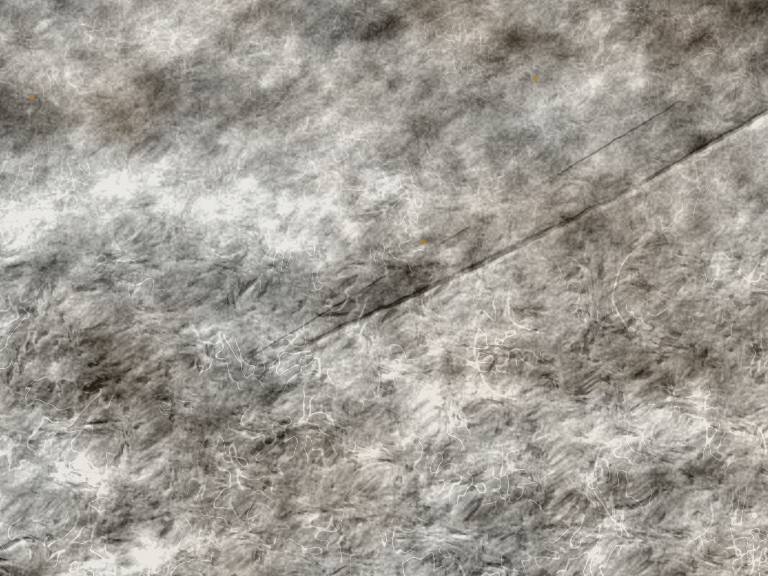
A WebGL 2 fragment shader for this texture:

```glsl
#version 300 es
precision highp float;

uniform vec2 u_resolution;
out vec4 fragColor;

#define BASE_TONE 0.635
#define LIGHT_STAIN 0.15
#define DARK_STAIN 0.16
#define MOTTLE 0.42
#define RELIEF 0.42
#define GRAIN 0.13
#define FLAKES 0.15
#define STAIN_TILT 0.12
#define CURLS 7

// Broad stains: centre xy, radii zw
const vec4 PALE[12] = vec4[12](
  vec4(0.10, 0.64, 0.32, 0.07), vec4(0.55, 0.66, 0.28, 0.07), vec4(0.62, 0.33, 0.08, 0.04),
  vec4(0.76, 0.27, 0.10, 0.03), vec4(0.84, 0.43, 0.09, 0.03), vec4(1.15, 0.24, 0.22, 0.06),
  vec4(0.14, 0.17, 0.09, 0.04), vec4(0.25, 0.03, 0.20, 0.03), vec4(1.05, 0.83, 0.09, 0.06),
  vec4(1.03, 0.70, 0.05, 0.05), vec4(0.55, 0.44, 0.06, 0.02), vec4(0.18, 0.93, 0.16, 0.06));
const vec4 DIM[12] = vec4[12](
  vec4(0.28, 0.80, 0.28, 0.04), vec4(0.68, 0.97, 0.11, 0.03), vec4(1.23, 0.93, 0.17, 0.07),
  vec4(0.74, 0.76, 0.10, 0.05), vec4(0.45, 0.18, 0.20, 0.08), vec4(1.10, 0.37, 0.28, 0.04),
  vec4(0.20, 0.36, 0.28, 0.05), vec4(1.00, 0.13, 0.28, 0.03), vec4(0.05, 0.03, 0.10, 0.03),
  vec4(0.38, 0.28, 0.14, 0.05), vec4(0.92, 0.92, 0.10, 0.04), vec4(0.03, 0.83, 0.10, 0.06));

float hash(vec2 p) {
  vec3 q = fract(vec3(p.xyx) * 0.1031);
  q += dot(q, q.yzx + 33.33);
  return fract((q.x + q.y) * q.z);
}

float noise(vec2 p) {
  vec2 i = floor(p), f = fract(p);
  f = f * f * (3.0 - 2.0 * f);
  vec2 e = vec2(0.0, 1.0);
  return mix(mix(hash(i), hash(i + e.yx), f.x),
             mix(hash(i + e.xy), hash(i + e.yy), f.x), f.y);
}

float fbm(vec2 p) {
  float sum = 0.0, amp = 0.533;
  for (int i = 0; i < 4; i++) {
    sum += amp * noise(p);
    p = mat2(1.6, 1.2, -1.2, 1.6) * p + 17.3;
    amp *= 0.5;
  }
  return sum;
}

float stain(vec2 p, vec4 s) {
  vec2 q = p - s.xy;
  q.y -= STAIN_TILT * q.x;
  q /= s.zw;
  return exp(-dot(q, q));
}

// Lumpy plaster height, with bumps slightly wider than tall
float plaster(vec2 p) {
  return fbm(p * vec2(52.0, 64.0) + 2.0 * noise(p * 21.0));
}

// Thin pale arcs scattered over the right-hand side
float curls(vec2 p) {
  float ink = 0.0;
  for (int i = 0; i < CURLS; i++) {
    vec2 id = vec2(float(i), 4.0);
    vec2 c = vec2(0.85 + 0.5 * hash(id), 0.65 * hash(id + 9.0));
    float r = mix(0.03, 0.10, hash(id + 21.0));
    vec2 q = p - c + 0.012 * (noise(p * 25.0) - 0.5);
    float a = 6.2832 * hash(id + 35.0);
    float arc = smoothstep(0.45, 0.75, dot(normalize(q + 1e-5), vec2(cos(a), sin(a))));
    ink += arc * (1.0 - smoothstep(0.0006, 0.0028, abs(length(q) - r)));
  }
  return min(ink, 1.0);
}

void main() {
  vec2 p = gl_FragCoord.xy / u_resolution.y;
  vec2 warp = vec2(fbm(p * 9.0), fbm(p * 9.0 + 40.0)) - 0.5;
  vec2 w = p + 0.12 * warp;

  // Large stains
  float pale = 0.0, dim = 0.0;
  for (int i = 0; i < 12; i++) {
    pale += stain(w, PALE[i]);
    dim += stain(w, DIM[i]);
  }
  float tone = BASE_TONE + LIGHT_STAIN * min(pale, 1.2) - DARK_STAIN * min(dim, 1.2);

  // Mottling and diagonal trowel streaks
  tone += MOTTLE * (fbm(p * vec2(6.0, 10.0)) - 0.5) + MOTTLE * (fbm(p * 28.0 + 7.0) - 0.5);
  vec2 diag = vec2(dot(p, vec2(0.88, 0.47)), dot(p, vec2(-0.47, 0.88)));
  tone += 0.16 * (fbm(diag * vec2(7.0, 55.0)) - 0.5);
  float smear = abs(w.y - 0.80 - 0.57 * (w.x - 0.37));
  tone -= 0.13 * exp(-smear * 55.0) * smoothstep(0.33, 0.5, p.x) * smoothstep(0.78, 0.66, p.x);

  // Embossed surface, raised flakes and grain
  float rough = mix(0.55, 1.25, smoothstep(0.75, 0.35, p.y + 0.25 * warp.x));
  float height = plaster(p);
  tone += RELIEF * rough * (height - plaster(p + vec2(-0.003, 0.004)));
  float ridge = 1.0 - abs(2.0 * noise(p * vec2(62.0, 48.0) + 6.0 * warp) - 1.0);
  float patches = smoothstep(0.45, 0.65, fbm(p * 13.0 + 3.0));
  tone += FLAKES * rough * smoothstep(0.82, 0.98, ridge) * patches;
  tone -= 0.10 * rough * smoothstep(0.40, 0.28, height);
  tone += GRAIN * (noise(p * 260.0) - 0.5);

  // Long crease, its shaded upper fold and pale lower lip
  float jag = 0.007 * (fbm(p * 40.0) - 0.5);
  float bend = 0.014 * sin(3.1416 * clamp((p.x - 0.6) / 0.73, 0.0, 1.0));
  float above = p.y - (0.335 + 0.505 * (p.x - 0.4) - bend) + jag;
  float below = p.y - (0.36 + 0.595 * (p.x - 0.4)) + jag;
  float reach = smoothstep(0.36, 0.62, p.x);
  float gap = 1.0 - 0.8 * exp(-pow((p.x - 1.065) / 0.035, 2.0));
  float inside = smoothstep(-0.002, 0.003, above);
  float wear = smoothstep(0.25, 0.6, fbm(p * 17.0 + 11.0));
  float fold = inside * smoothstep(0.004, -0.004, below);
  tone -= reach * gap * (0.07 * fold + 0.20 * inside * exp(-max(above, 0.0) * 26.0)) * wear;
  float width = 0.0022 + 0.0045 * noise(vec2(p.x * 11.0, 2.0));
  float cut = smoothstep(width + 0.002, width - 0.002, abs(above)) * reach * gap;
  tone -= 0.24 * cut * mix(0.4, 1.0, noise(p * 45.0));
  float lip = smoothstep(0.007, 0.002, abs(above + 0.010));
  tone += 0.12 * lip * reach * noise(p * 32.0 + 5.0);
  float hairline = smoothstep(0.0032, 0.0008, abs(below)) * smoothstep(0.38, 0.5, p.x);
  tone -= 0.17 * hairline * smoothstep(1.25, 1.1, p.x) * smoothstep(0.25, 0.55, noise(p * 19.0));

  tone += 0.14 * curls(p);
  tone = clamp(tone, 0.16, 0.92);

  // Cool grey at upper left, warmer brown towards the right and in stains
  float warmth = 0.42 + 0.28 * (p.x - 0.67) + 1.3 * (fbm(p * 5.0 + 60.0) - 0.5);
  warmth += 0.25 * dim - 0.35 * stain(w, vec4(0.25, 0.62, 0.50, 0.16));
  warmth = clamp(warmth, 0.0, 1.0);
  vec3 color = tone - mix(vec3(0.008, 0.010, 0.022), vec3(0.0, 0.036, 0.086), warmth);

  // Rare rust specks
  vec2 cell = floor(p * 9.0);
  vec2 centre = 0.2 + 0.6 * vec2(hash(cell + 3.0), hash(cell + 8.0));
  float speck = smoothstep(0.055, 0.025, length(fract(p * 9.0) - centre + 0.06 * warp));
  color = mix(color, vec3(0.68, 0.50, 0.22), 0.8 * speck * step(0.96, hash(cell + 51.0)));

  fragColor = vec4(color, 1.0);
}
```
